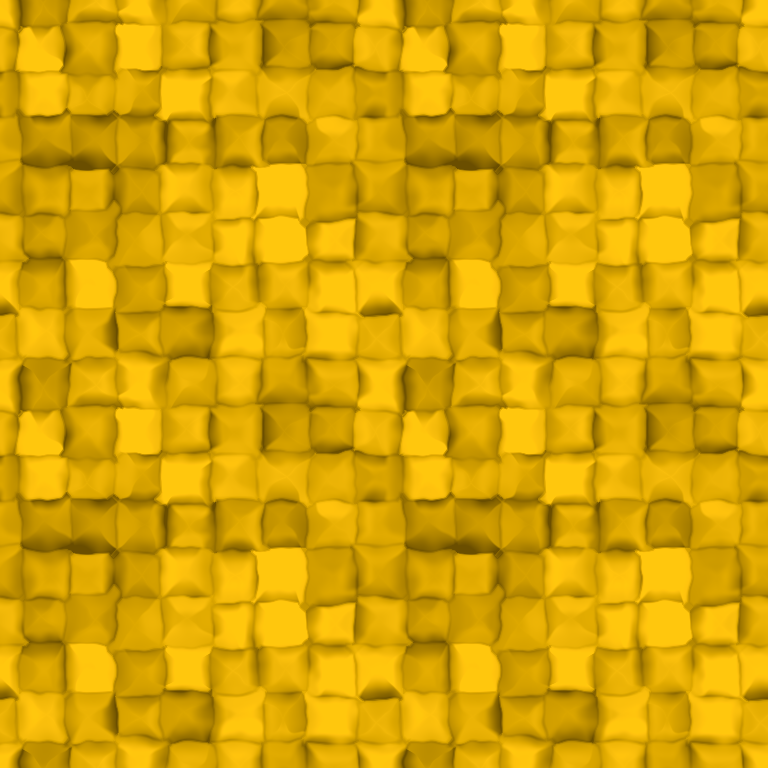
Give the GLSL for this pattern, as a WebGL 2 fragment shader.

```glsl
#version 300 es
precision highp float;
// Golden quilt of pillowed square studs: a weighted Voronoi diagram in the
// Chebyshev metric on a jittered grid, each stud shaded as four soft facets.
// An 8 by 8 block of studs wraps and is laid twice across and twice down.

uniform vec2 u_resolution;
out vec4 outColor;

const float BLOCKS = 2.0;             // block repeats across and down
const float CELLS = 8.0;              // studs along one block
const vec2 GRID_SHIFT = vec2(0.58, 0.46);
const float JITTER = 0.20;            // spread of the stud centres
const float SIZE_SPREAD = 0.17;       // spread of the stud sizes
const float WARP = 0.075;             // waviness of the outlines
const float CREASE_BEND = 0.22;       // curve of the facet creases
const float SEAM_WIDTH = 0.045;       // softness where studs meet
const float SEAM_DARK = 0.16;
const vec3 SHADE = vec3(0.49, 0.365, 0.0);
const vec3 GOLD = vec3(0.985, 0.75, 0.0);
const vec3 GLINT = vec3(0.01, 0.01, 0.05);

float hash(vec2 p, float seed) {
    vec3 q = fract(vec3(p.xy, p.x + seed * 7.31) * vec3(0.1031, 0.1030, 0.0973) + seed * 0.137);
    q += dot(q, q.yzx + 33.33);
    return fract((q.x + q.y) * q.z);
}

// Value noise that wraps with the block; freq is a whole number per stud
float noise(vec2 p, float freq, float seed) {
    p *= freq;
    float period = CELLS * freq;
    vec2 i = floor(p), f = fract(p);
    f = f * f * (3.0 - 2.0 * f);
    vec2 a = mod(i, period), b = mod(i + 1.0, period);
    return mix(mix(hash(a, seed), hash(vec2(b.x, a.y), seed), f.x),
               mix(hash(vec2(a.x, b.y), seed), hash(b, seed), f.x), f.y);
}

// Change of tone from the centre of a stud out to one of its sides
float facetTone(vec2 id, float side, float dist, float ripple) {
    float tilt = (hash(id, side + 10.0) - 0.5) * 0.26;
    float depth = mix(0.04, 0.78, pow(hash(id, side + 20.0), 1.5));
    float start = mix(0.08, 0.30, hash(id, side + 30.0));
    return tilt * smoothstep(0.0, 0.25, dist)
         - depth * (0.55 + 0.9 * ripple) * smoothstep(start, 0.57, dist);
}

float studTone(vec2 q, vec2 id, vec2 bend, float ripple) {
    float base = mix(0.60, 1.14, hash(id, 5.0));
    vec2 a = abs(q);
    float sideX = facetTone(id, q.x < 0.0 ? 1.0 : 2.0, a.x, ripple);
    float sideY = facetTone(id, q.y < 0.0 ? 3.0 : 4.0, a.y, ripple);

    // Curved diagonal creases, crisp on some studs and soft on others
    float diagonal = a.x - a.y + dot(bend, a) * CREASE_BEND * 2.0;
    float softness = mix(0.02, 0.20, hash(id, 6.0));
    float tone = base + mix(sideY, sideX, smoothstep(-softness, softness, diagonal));
    float ridge = exp(-abs(diagonal) / 0.035) * smoothstep(0.5, 0.1, max(a.x, a.y));
    return tone + 0.055 * ridge * hash(id, 7.0);
}

void main() {
    vec2 p = gl_FragCoord.xy / u_resolution * BLOCKS * CELLS + GRID_SHIFT;

    // Wavy outlines from two scales of wrapping noise
    vec2 broad = vec2(noise(p, 2.0, 1.0), noise(p, 2.0, 2.0)) - 0.5;
    vec2 fine = vec2(noise(p, 5.0, 3.0), noise(p, 5.0, 4.0)) - 0.5;
    vec2 w = p + WARP * (broad * 1.4 + fine * 0.7);

    // Nearest and second nearest stud
    vec2 cell = floor(w);
    float d1 = 9.0, d2 = 9.0;
    vec2 q1 = vec2(0.0), q2 = vec2(0.0), id1 = vec2(0.0), id2 = vec2(0.0);
    for (int y = -1; y <= 1; y++) {
        for (int x = -1; x <= 1; x++) {
            vec2 grid = cell + vec2(x, y);
            vec2 id = mod(grid, CELLS);
            vec2 shift = (vec2(hash(id, 8.0), hash(id, 9.0)) - 0.5) * JITTER;
            vec2 q = w - grid - 0.5 - shift;
            float d = max(abs(q.x), abs(q.y)) - (hash(id, 10.0) - 0.5) * SIZE_SPREAD;
            if (d < d1) {
                d2 = d1; q2 = q1; id2 = id1;
                d1 = d; q1 = q; id1 = id;
            } else if (d < d2) {
                d2 = d; q2 = q; id2 = id;
            }
        }
    }

    // Shade both studs and blend them softly across the seam
    float gap = d2 - d1;
    float ripple = noise(p, 3.0, 12.0);
    float near = studTone(q1, id1, broad * 2.0, ripple);
    float far = studTone(q2, id2, broad * 2.0, ripple);
    float tone = mix(far, near, 0.5 + 0.5 * smoothstep(0.0, SEAM_WIDTH, gap));
    tone -= SEAM_DARK * (1.0 - smoothstep(0.0, 0.13, gap)) * (0.4 + ripple);
    tone += (noise(p, 2.0, 14.0) - 0.5) * 0.14;

    // Gold ramp with a warm glint on the brightest parts
    tone = clamp(tone, -0.15, 1.05);
    vec3 color = mix(SHADE, GOLD, tone) + GLINT * smoothstep(0.75, 1.0, tone);
    outColor = vec4(clamp(color, 0.0, 1.0), 1.0);
}
```
